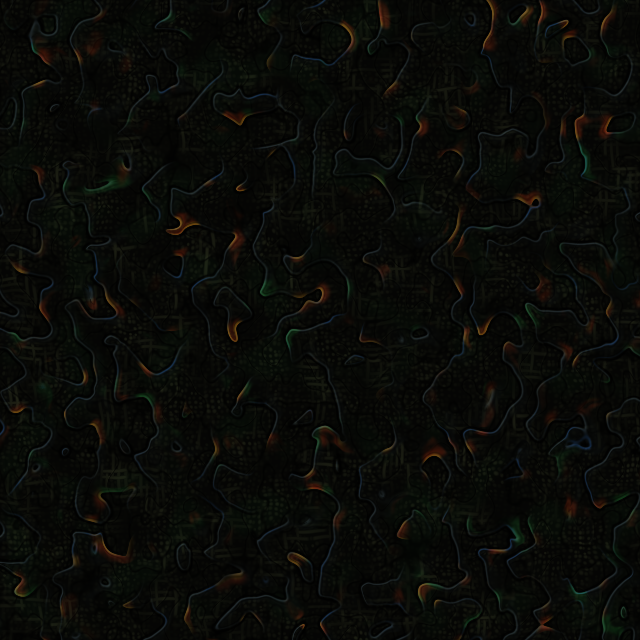
Give the GLSL for this pattern, as a WebGL 1 fragment shader.

```glsl
precision highp float;
// Dark embossed ground of beads and woven threads, crossed by curling ribbons.
// Ribbons are contours of a folded stripe field; each has a groove, a cool rim
// and a one-sided glow that turns to flame or green in scattered places.
uniform vec2 u_resolution;

const float STRIPES = 11.0;       // ribbons across the canvas
const float FOLD = 1.75;          // strength of the large meanders
const float CURL = 0.5;           // strength of the small curls
const float BEADS = 122.0;        // bead cells across the canvas
const float THREADS = 104.0;      // woven threads across the canvas
const float GLOW_WIDTH = 0.0095;
const float RIM_WIDTH = 0.0013;
const vec3 GROUND = vec3(0.019, 0.020, 0.014);
const vec3 GRAIN = vec3(0.074, 0.080, 0.049);
const vec3 MOSS = vec3(0.003, 0.020, 0.008);
const vec3 STEEL = vec3(0.11, 0.14, 0.16);
const vec3 SLATE = vec3(0.040, 0.052, 0.054);
const vec3 EMBER = vec3(0.42, 0.10, 0.02);
const vec3 AMBER = vec3(0.44, 0.27, 0.03);
const vec3 GREEN = vec3(0.04, 0.20, 0.06);
const vec3 BLUE = vec3(0.04, 0.12, 0.24);

vec2 hash2(vec2 p) {
  vec2 q = vec2(dot(p, vec2(127.1, 311.7)), dot(p, vec2(269.5, 183.3)));
  return fract(sin(q) * 43758.545);
}

float corner(vec2 cell, vec2 offset) {
  return dot(hash2(cell) * 2.0 - 1.0, offset);
}

// Gradient noise, roughly -0.7 to 0.7
float noise(vec2 p) {
  vec2 i = floor(p), f = fract(p);
  vec2 u = f * f * f * (f * (f * 6.0 - 15.0) + 10.0);
  vec2 e = vec2(1.0, 0.0);
  float low = mix(corner(i, f), corner(i + e, f - e), u.x);
  float high = mix(corner(i + e.yx, f - e.yx), corner(i + 1.0, f - 1.0), u.x);
  return 1.3 * mix(low, high, u.y);
}

// Vertical stripes folded into meanders and curls
float stripeField(vec2 p) {
  vec2 bend = vec2(noise(p * 18.0 + 3.7), noise(p * 18.0 + 41.3));
  vec2 q = p + 0.027 * bend;
  return STRIPES * p.x + FOLD * noise(q * vec2(12.5, 14.0) + 17.0)
       + CURL * noise(q * 29.0 + 5.0);
}

// Round grains of varied size on a jittered grid
float beads(vec2 p) {
  vec2 cell = floor(p), f = fract(p);
  float grain = 0.0;
  for (int y = -1; y <= 1; y++) {
    for (int x = -1; x <= 1; x++) {
      vec2 offset = vec2(float(x), float(y));
      vec2 rnd = hash2(cell + offset);
      float dist = length(f - offset - 0.5 - 0.6 * (rnd - 0.5));
      float size = 0.38 + 0.26 * rnd.y;
      grain = max(grain, (0.3 + 0.7 * rnd.x) * (1.0 - smoothstep(0.1, size, dist)));
    }
  }
  return grain;
}

// Broken parallel threads running along y
float threads(vec2 p) {
  float lane = floor(p.x);
  float along = p.y * 0.2 + 9.0 * hash2(vec2(lane, 7.0)).x;
  float strength = smoothstep(0.45, 0.9, hash2(vec2(lane, floor(along))).y);
  float ends = smoothstep(0.0, 0.15, fract(along)) * (1.0 - smoothstep(0.85, 1.0, fract(along)));
  float profile = 1.0 - smoothstep(0.08, 0.4, abs(fract(p.x) - 0.5));
  return strength * ends * profile;
}

void main() {
  vec2 uv = gl_FragCoord.xy / min(u_resolution.x, u_resolution.y);

  // Signed distance to the nearest ribbon edge
  float eps = 0.0005;
  float field = stripeField(uv);
  vec2 slope = vec2(stripeField(uv + vec2(eps, 0.0)), stripeField(uv + vec2(0.0, eps)));
  slope = (slope - field) / eps;
  float steep = max(length(slope), 9.0);
  float phase = fract(field) - 0.5;
  float dist = phase / steep;
  float inPhase = 1.0 - smoothstep(0.3, 0.5, abs(phase));

  // Ground: beads and weave in patches, scattered moss and fine wrinkles
  vec2 warped = uv + 0.007 * vec2(noise(uv * 20.0), noise(uv * 20.0 + 23.0));
  float weave = max(threads(warped * THREADS), threads(warped.yx * THREADS + 31.0));
  float grains = beads(warped * BEADS);
  float patchMix = smoothstep(-0.12, 0.2, noise(uv * vec2(13.0, 10.0) + 61.0));
  float relief = mix(grains, max(weave, 0.55 * grains), patchMix);
  float density = clamp(0.62 + 1.1 * noise(uv * 17.0 + 77.0), 0.15, 1.2);
  float moss = smoothstep(0.0, 0.4, noise(uv * 13.0 + 91.0));
  float wrinkle = noise(warped * vec2(34.0, 27.0) + 211.0);
  float crease = exp(-pow(wrinkle / 0.045, 2.0));
  float fold = exp(-pow((wrinkle - 0.08) / 0.05, 2.0));
  vec3 color = GROUND + GRAIN * relief * density + MOSS * moss;
  color = color * (1.0 - 0.55 * crease) + GRAIN * 0.25 * fold * density;

  // Ribbon relief: dark groove outside, glow and rim inside
  float presence = smoothstep(-0.35, 0.1, noise(uv * 11.0 + 113.0)) * inPhase;
  float inside = smoothstep(-0.0006, 0.0010, dist);
  float glow = inside * exp(-max(dist, 0.0) / GLOW_WIDTH) * presence;
  float groove = exp(-pow((dist + 0.0022) / 0.0021, 2.0)) * presence;
  float innerGroove = exp(-pow((dist - 0.0048) / 0.0014, 2.0)) * presence;
  float rim = exp(-pow((dist - 0.0016) / RIM_WIDTH, 2.0)) * presence;
  float light = 0.5 + 0.5 * dot(slope / steep, normalize(vec2(0.6, -0.8)));

  // Glow colours: flame hot spots, green and blue accents
  float heat = smoothstep(0.12, 0.42, noise(uv * vec2(23.0, 18.0) + 131.0));
  float leaf = smoothstep(0.20, 0.48, noise(uv * 19.0 + 151.0));
  float cool = smoothstep(0.05, 0.4, noise(uv * 17.0 + 173.0));
  vec3 flame = mix(AMBER, EMBER, smoothstep(0.0, 0.006, dist + 0.009 * noise(uv * 36.0)));
  color *= (1.0 - 0.85 * groove) * (1.0 - 0.5 * glow);
  color += glow * (SLATE * (0.25 + 0.75 * light) + flame * heat + GREEN * leaf * (1.0 - heat));
  color *= 1.0 - 0.35 * innerGroove;
  color += rim * (0.15 + 0.85 * light) * mix(STEEL * 0.75, BLUE, cool) * (1.0 - 0.6 * heat);

  gl_FragColor = vec4(clamp(color, 0.0, 1.0), 1.0);
}
```
